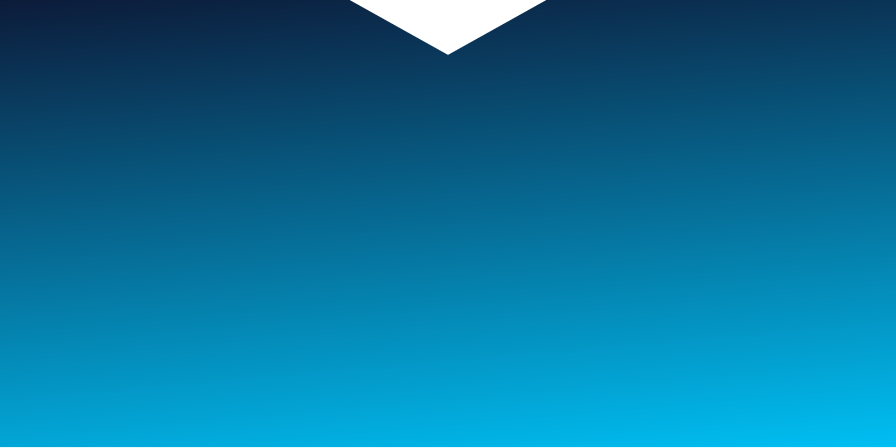
Give the GLSL for this background, as a WebGL 2 fragment shader.

```glsl
#version 300 es
precision highp float;
// Slightly tilted navy-to-cyan gradient with a white notch pointing down from the top edge.

uniform vec2 u_resolution;
out vec4 fragColor;

const vec3 NAVY = vec3(0.047, 0.106, 0.227);
const vec3 CYAN = vec3(0.0, 0.749, 0.953);
const vec3 WHITE = vec3(1.0);

const float TILT = radians(5.0);                // lean of the gradient from vertical
const vec2 NOTCH_SIZE = vec2(0.2195, 0.1225);   // half width and depth
const float BASE_LINE = 0.002;                  // thin pale strip at the bottom

// Position along a tilted axis, 0 to 1 between opposite corners of the canvas.
float gradientPosition(vec2 p, vec2 size, float tilt) {
    vec2 axis = vec2(sin(tilt), -cos(tilt));
    float span = dot(size, abs(axis));
    return clamp(dot(p - 0.5 * size, axis) / span + 0.5, 0.0, 1.0);
}

// Signed distance to the sloping sides of a wedge with its apex at the origin, opening upward.
float wedgeDistance(vec2 p, vec2 size) {
    vec2 normal = normalize(vec2(size.y, -size.x));
    return dot(vec2(abs(p.x), p.y), normal);
}

// Antialiased coverage of a shape from its signed distance.
float coverage(float distance, float pixel) {
    return clamp(0.5 - distance / pixel, 0.0, 1.0);
}

void main() {
    // Canvas height is one unit.
    float pixel = 1.0 / u_resolution.y;
    vec2 size = vec2(u_resolution.x * pixel, 1.0);
    vec2 p = gl_FragCoord.xy * pixel;

    // Background
    vec3 color = mix(NAVY, CYAN, gradientPosition(p, size, TILT));

    // Notch
    vec2 apex = vec2(0.5 * size.x, 1.0 - NOTCH_SIZE.y);
    color = mix(color, WHITE, coverage(wedgeDistance(p - apex, NOTCH_SIZE), pixel));

    // Bottom strip
    color = mix(color, WHITE, coverage(p.y - BASE_LINE, pixel));

    fragColor = vec4(color, 1.0);
}
```
